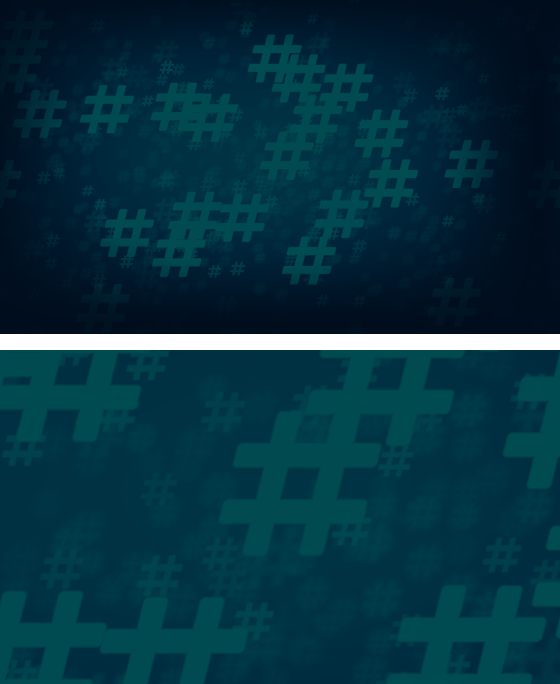
Top, the full canvas; bottom, a detail of the centre.
Write a WebGL 1 fragment shader that draws this pattern.

```glsl
precision highp float;
// Slanted hash signs in sharp and blurred layers over a dark teal glow; tiles on all sides.
uniform vec2 u_resolution;

const vec3 NIGHT = vec3(0.0, 0.050, 0.112);
const vec3 DEEP_BLUE = vec3(0.0, 0.145, 0.232);
const vec3 GLOW_BLUE = vec3(0.0, 0.215, 0.278);
const vec3 SIGN_TEAL = vec3(0.0, 0.298, 0.318);

const vec2 GLOW_CENTRE = vec2(0.46, 0.53);
const float GLOW_POWER = 0.6;
const float SIGN_SLANT = 0.25;
const float BAR_OFFSET = 0.39;     // bar distance from the centre, in half sizes
const float BAR_HALF_WIDTH = 0.17;
const float BAR_ROUNDING = 0.07;
const float TAU = 6.2831853;

// Cells per tile, half size and blur in canvas heights
const vec2 LARGE_CELLS = vec2(12.0, 7.0);
const vec2 SMALL_CELLS = vec2(36.0, 22.0);
const vec2 MEDIUM_CELLS = vec2(24.0, 14.0);
const vec2 SPECK_CELLS = vec2(42.0, 25.0);
const float LARGE_SIZE = 0.072;
const float SMALL_SIZE = 0.018;
const float MEDIUM_SIZE = 0.030;
const float SPECK_SIZE = 0.013;
const float MEDIUM_BLUR = 0.006;
const float SPECK_BLUR = 0.009;

vec3 hash3(vec2 cell, float seed) {
  vec3 q = fract((cell.xyx + seed * vec3(17.3, 41.7, 29.1)) * vec3(0.1031, 0.1030, 0.0973));
  q += dot(q, q.yxz + 33.33);
  return fract((q.xxy + q.yzz) * q.zyx);
}

// Value noise that wraps after a whole number of cells
float wrappedNoise(vec2 uv, vec2 cells, float seed) {
  vec2 p = uv * cells;
  vec2 i = floor(p);
  vec2 f = fract(p);
  f = f * f * (3.0 - 2.0 * f);
  float a = hash3(mod(i, cells), seed).x;
  float b = hash3(mod(i + vec2(1.0, 0.0), cells), seed).x;
  float c = hash3(mod(i + vec2(0.0, 1.0), cells), seed).x;
  float d = hash3(mod(i + 1.0, cells), seed).x;
  return mix(mix(a, b, f.x), mix(c, d, f.x), f.y);
}

// Periodic glow, dark along all edges
float glowAt(vec2 uv) {
  vec2 wave = 0.5 + 0.5 * cos(TAU * (uv - GLOW_CENTRE));
  return pow(max(wave.x * wave.y, 0.0), GLOW_POWER);
}

float roundedBox(vec2 p, vec2 halfSize) {
  vec2 d = abs(p) - halfSize + BAR_ROUNDING;
  return length(max(d, 0.0)) + min(max(d.x, d.y), 0.0) - BAR_ROUNDING;
}

// Distance to a slanted hash sign of half size 1
float hashSign(vec2 p) {
  p.x -= SIGN_SLANT * p.y;
  p = abs(p);
  float upright = roundedBox(p - vec2(BAR_OFFSET, 0.0), vec2(BAR_HALF_WIDTH, 1.0));
  float level = roundedBox(p - vec2(0.0, BAR_OFFSET), vec2(1.0, BAR_HALF_WIDTH));
  return min(upright, level);
}

// Coverage of one layer of scattered signs
float signLayer(vec2 uv, vec2 cells, float size, float sizeSpread, float blur,
                float density, float clumping, vec2 opacity, float seed) {
  vec2 cellSize = vec2(u_resolution.x / u_resolution.y, 1.0) / cells;
  vec2 p = uv * cells;
  float soft = max(blur, 0.8 / u_resolution.y);
  float cover = 0.0;
  for (int y = -1; y <= 1; y++) {
    for (int x = -1; x <= 1; x++) {
      vec2 cell = floor(p) + vec2(float(x), float(y));
      vec2 home = mod(cell, cells);
      vec3 place = hash3(home, seed);
      vec3 look = hash3(home, seed + 5.0);
      vec2 cellUv = (home + 0.5) / cells;
      float clump = wrappedNoise(cellUv, vec2(10.0, 6.0), seed + 9.0);
      float chance = density * (0.45 + 1.25 * glowAt(cellUv));
      chance *= mix(1.0, 2.0 * clump, clumping);
      vec2 offset = (p - cell - 0.5 - 0.8 * (place.xy - 0.5)) * cellSize;
      float scale = size * (1.0 + sizeSpread * (look.x - 0.5));
      float d = hashSign(offset / scale) * scale;
      float shape = 1.0 - smoothstep(-soft, soft, d);
      cover = max(cover, shape * step(place.z, chance) * mix(opacity.x, opacity.y, look.y));
    }
  }
  return cover;
}

void main() {
  vec2 uv = gl_FragCoord.xy / u_resolution;

  // Background glow with gentle unevenness
  float glow = glowAt(uv);
  float light = glow * (0.9 + 0.2 * wrappedNoise(uv, vec2(5.0, 3.0), 2.0));
  vec3 color = mix(NIGHT, DEEP_BLUE, smoothstep(0.0, 1.0, light * 0.6 + 0.2) * 0.0 + min(light / 0.55, 1.0));
  color = mix(color, GLOW_BLUE, clamp((light - 0.55) / 0.45, 0.0, 1.0));

  // Signs from the blurred distance to the sharp front
  float fade = mix(0.10, 1.0, smoothstep(0.0, 0.55, glow));
  float specks = signLayer(uv, SPECK_CELLS, SPECK_SIZE, 0.5, SPECK_BLUR, 0.34, 0.8, vec2(0.2, 0.6), 11.0);
  float medium = signLayer(uv, MEDIUM_CELLS, MEDIUM_SIZE, 0.4, MEDIUM_BLUR, 0.20, 0.8, vec2(0.15, 0.45), 23.0);
  float small = signLayer(uv, SMALL_CELLS, SMALL_SIZE, 0.3, 0.0015, 0.13, 0.8, vec2(0.35, 0.75), 37.0);
  float large = signLayer(uv, LARGE_CELLS, LARGE_SIZE, 0.0, 0.0018, 0.30, 0.0, vec2(0.9, 1.0), 53.0);
  color = mix(color, SIGN_TEAL, specks * fade);
  color = mix(color, SIGN_TEAL, medium * fade);
  color = mix(color, SIGN_TEAL, small * fade);
  color = mix(color, SIGN_TEAL, large * fade);
  gl_FragColor = vec4(color, 1.0);
}
```
